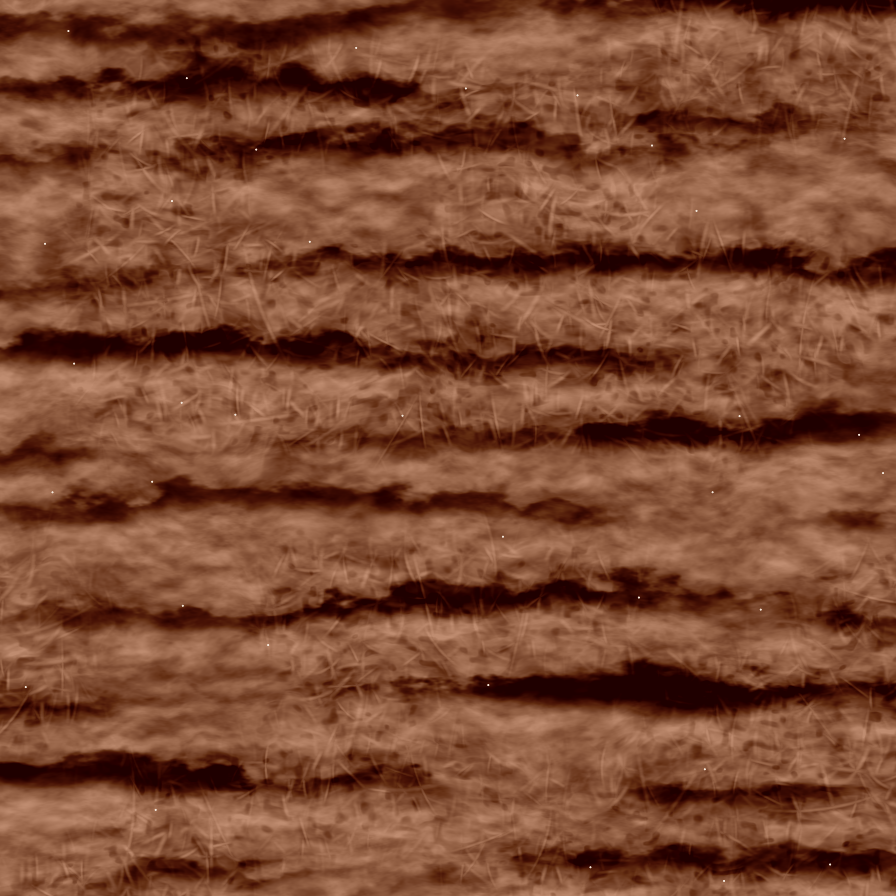
Reproduce this texture procedurally as a Shadertoy shader.

```glsl
#define ROW_STEP 0.0955
#define ROW_START 0.04
#define GROOVE_LENGTH 0.41
#define GROOVE_WIDTH 0.0185
#define GROOVE_DEPTH 3.3
#define WANDER 0.024
#define BASE_TONE 3.85
#define GRAIN 4.4
#define STRAND_WIDTH 0.0015
#define STRAND_LIGHT 1.3
#define SPECK_GRID 8.0
#define SPECK_CHANCE 0.55

const vec3 BARK[6] = vec3[6](
    vec3(0.17, 0.01, 0.00), vec3(0.28, 0.07, 0.02), vec3(0.39, 0.18, 0.07),
    vec3(0.48, 0.28, 0.18), vec3(0.58, 0.38, 0.27), vec3(0.67, 0.47, 0.36));

float hash(vec2 p) {
    vec3 q = fract(p.xyx * 0.1031);
    q += dot(q, q.yzx + 33.33);
    return fract((q.x + q.y) * q.z);
}

vec2 hash2(vec2 p) {
    return vec2(hash(p + 17.3), hash(p + 71.9));
}

float noise(vec2 p) {
    vec2 i = floor(p), f = fract(p);
    f = f * f * (3.0 - 2.0 * f);
    return mix(mix(hash(i), hash(i + vec2(1, 0)), f.x),
               mix(hash(i + vec2(0, 1)), hash(i + vec2(1, 1)), f.x), f.y);
}

float fbm(vec2 p) {
    float sum = 0.0, amp = 0.5;
    for (int i = 0; i < 4; i++) {
        sum += amp * noise(p);
        p = mat2(1.6, 1.2, -1.2, 1.6) * p + 5.7;
        amp *= 0.5;
    }
    return sum / 0.9375;
}

// Where the fibres are matted rather than smooth
float matting(vec2 p) {
    return smoothstep(0.3, 0.68, noise(p * vec2(5, 9) + 31.0));
}

// x: dark groove, y: soft shade around it, z: pale ledge below it
vec3 grooves(vec2 p) {
    vec3 relief = vec3(0);
    float nearest = floor((p.y - ROW_START) / ROW_STEP + 0.5);
    float ragged = fbm(p * vec2(24, 50) + 9.0) - 0.5;
    for (int k = -1; k <= 1; k++) {
        float row = nearest + float(k);
        // Groove centres swing from side to side every five rows
        float centre = 0.5 - 0.4 * sin(2.51327 * (row - 3.0));
        float x = (p.x - centre) / (GROOVE_LENGTH * (0.8 + 0.35 * hash(vec2(row, 3))));
        // Every fourth row is weaker and rides higher
        float fourth = cos(1.5708 * row);
        float strength = 0.84 - 0.22 * fourth;
        float level = ROW_START + row * (ROW_STEP + 0.005 * max(fourth, 0.0));
        float wander = WANDER * (noise(vec2(p.x * 4.0, row * 7.3 + 40.0)) - 0.5)
                     + 0.012 * (noise(vec2(p.x * 15.0, row * 3.1 + 90.0)) - 0.5);
        float d = p.y - level - wander + 0.012 * min(x * x, 2.0);
        // Every row keeps a fainter broken seam beyond its open part
        float open = 1.0 - smoothstep(0.3, 1.1, abs(x) + 0.9 * ragged);
        float seam = 0.65 * smoothstep(0.3, 0.68, noise(vec2(p.x * 5.0, row * 9.0 + 60.0)));
        open = max(open, seam);
        float w = GROOVE_WIDTH * open * strength
                * (0.4 + 1.1 * noise(vec2(p.x * 8.0, row * 5.0 + 20.0)));
        float rise = smoothstep(-w - 0.014, 0.1 * w, d + 0.012 * ragged);
        float overhang = 1.0 - smoothstep(w * 0.3, w + 0.008, d + 0.05 * ragged);
        relief.x = max(relief.x, rise * overhang * open * (0.35 + 0.75 * strength));
        relief.y += exp(-d * d / 0.0008) * (0.25 + 0.75 * open);
        relief.z += smoothstep(-0.07, -0.04, d) * (1.0 - smoothstep(-0.035, -0.012, d));
    }
    return relief;
}

// Curved fibres scattered over one grid; x: lit strand, y: its shadow
vec2 strands(vec2 p, float scale, float seed, float px) {
    vec2 cell = floor(p * scale), result = vec2(0);
    for (int j = -1; j <= 1; j++)
    for (int i = -1; i <= 1; i++) {
        vec2 id = cell + vec2(i, j);
        vec2 rnd = hash2(id + seed), look = hash2(id + seed + 131.0);
        vec2 root = (id + rnd) / scale;
        float angle = (look.x - 0.5) * 3.6;
        vec2 dir = vec2(cos(angle), sin(angle)), q = p - root;
        float along = dot(q, dir) * scale;
        float bend = (look.y - 0.5) * 0.5 * along * along / scale;
        float across = dot(q, vec2(-dir.y, dir.x)) + bend;
        float fade = 1.0 - smoothstep(0.2, 0.85, abs(along) * (1.0 + 0.8 * look.y));
        fade *= matting(root) * (0.2 + 0.8 * rnd.y * rnd.y);
        float width = STRAND_WIDTH * (0.5 + 1.2 * rnd.x);
        float edge = width + px;
        result.x = max(result.x, fade * (1.0 - smoothstep(0.0, edge * 1.2, abs(across))));
        result.y = max(result.y, fade * (1.0 - smoothstep(0.0, edge * 2.0, abs(across + 2.2 * width))));
    }
    return result;
}

void mainImage(out vec4 fragColor, in vec2 fragCoord) {
    vec2 p = fragCoord / iResolution.xy;
    float px = 1.0 / iResolution.y;
    vec3 relief = grooves(p);

    // Matted fibre grain with dark pits, drawn out along the rows
    vec2 warp = vec2(fbm(p * 9.0), fbm(p * 9.0 + 50.0)) - 0.5;
    float broad = fbm(p * vec2(4, 9) + 3.0) - 0.5;
    float grain = fbm((p + 0.03 * warp) * vec2(32, 72)) - 0.5;
    float fine = noise((p + 0.03 * warp) * vec2(120, 170)) - 0.5;
    float pits = smoothstep(0.55, 0.9, noise((p + 0.05 * warp) * vec2(95, 125) + 13.0));
    pits *= matting(p + 0.1 * warp);

    vec2 fibre = vec2(0);
    for (int i = 0; i < 6; i++) {
        float layer = float(i);
        fibre = max(fibre, strands(p, 9.0 + 6.0 * layer, 37.0 * layer, px));
    }
    fibre *= 1.0 - 0.4 * min(relief.z, 1.0);

    float tone = BASE_TONE + 1.3 * broad + GRAIN * grain * (1.0 - 0.4 * relief.x) + 0.5 * fine
               + 0.75 * relief.z - 1.2 * relief.y - GROOVE_DEPTH * relief.x - 1.1 * pits
               + STRAND_LIGHT * fibre.x - 0.8 * fibre.y * (1.0 - fibre.x);

    // Tone to bark colour, running on a little beyond both ends
    float t = clamp(tone, 0.0, 4.999);
    int base = int(t);
    vec3 color = mix(BARK[base], BARK[base + 1], fract(t));
    color += 0.08 * clamp(tone - t, -0.6, 1.0);

    // Tiny bright specks
    vec2 id = floor(p * SPECK_GRID);
    vec2 spot = (id + 0.1 + 0.8 * hash2(id + 211.0)) / SPECK_GRID;
    float speck = 1.0 - smoothstep(0.0006, 0.0006 + px, length(p - spot));
    color = mix(color, vec3(0.95, 0.9, 0.85), speck * step(hash(id + 7.0), SPECK_CHANCE));

    fragColor = vec4(clamp(color, 0.0, 1.0), 1.0);
}
```
